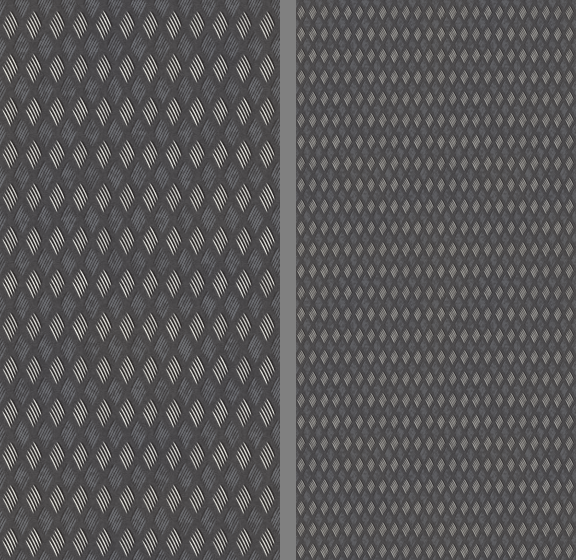
Left, the tile; right, the same tile 2 across and 2 down.
Write a WebGL 2 fragment shader that draws this texture.

```glsl
#version 300 es
precision highp float;
// Tread plate: diamonds of raised bars that catch the light, alternating with
// mirrored, dull diamonds half a cell away. Each diamond is a loop over tapered
// arcs laid parallel to its edges; grain and wear use value noise that wraps.
uniform vec2 u_resolution;
out vec4 fragColor;

const vec2 REPEATS = vec2(12.0, 13.0);      // cells across and down
const float CELL_RATIO = 24.0 / 13.0;       // cell height over cell width
const vec2 PHASE = vec2(0.06, 0.09);        // shift of the grid, in cells
const vec2 BAR_SPAN = vec2(0.31, 0.54);     // from the first bar to the last
const vec2 BAR_DIR = vec2(0.438, -0.899);   // unit vector along a bar

const vec3 PLATE = vec3(0.295, 0.288, 0.293);
const vec3 SHADE = vec3(0.17, 0.155, 0.155);
const vec3 DULL = vec3(0.42, 0.425, 0.44);
const vec3 SHINE = vec3(0.97, 0.97, 0.94);

float hash(vec2 p) {
  vec3 q = fract(p.xyx * 0.1031);
  q += dot(q, q.yzx + 33.33);
  return fract((q.x + q.y) * q.z);
}

// Value noise on a lattice of whole size, wrapping at the canvas edges.
float wrapNoise(vec2 uv, vec2 size, float seed) {
  vec2 p = uv * size;
  vec2 i = floor(p);
  vec2 f = fract(p);
  f = f * f * (3.0 - 2.0 * f);
  vec2 a = mod(i, size) + seed;
  vec2 b = mod(i + 1.0, size) + seed;
  return mix(mix(hash(a), hash(vec2(b.x, a.y)), f.x),
             mix(hash(vec2(a.x, b.y)), hash(b), f.x), f.y);
}

// Coverage of one tapered arc; a positive bow bends it to the upper right.
float arc(vec2 p, float halfLength, float halfWidth, float bow, float blur) {
  vec2 normal = vec2(-BAR_DIR.y, BAR_DIR.x);
  float t = dot(p, BAR_DIR) / halfLength;
  float taper = max(1.0 - t * t, 0.0);
  float across = abs(dot(p, normal) - bow * (taper - 0.5));
  float body = clamp((halfWidth * sqrt(taper) - across) / blur + 0.5, 0.0, 1.0);
  return body * smoothstep(1.0, 0.6, abs(t));
}

// One diamond of bars: x is the lit face, y the shade on its far side.
vec2 barGroup(vec2 p, vec2 id, int count, float halfWidth, float bow, float blur) {
  vec2 cover = vec2(0.0);
  for (int k = 0; k < count; k++) {
    float i = float(k) / float(count - 1) - 0.5;
    float vary = hash(id + vec2(float(k) * 7.0 + 20.0, float(k) * 3.0 + 40.0));
    float halfLength = 0.47 - 0.12 * i * i + 0.05 * (vary - 0.5);
    vec2 q = p - i * BAR_SPAN;
    float lit = arc(q, halfLength, halfWidth, bow, blur);
    float shade = arc(q - vec2(0.056, 0.025), halfLength, 0.035, bow, blur);
    cover = max(cover, vec2(lit * (0.8 + 0.2 * vary), shade));
  }
  return cover;
}

// Position inside a cell, centred, in units of the cell width.
vec2 cellPoint(vec2 grid) {
  return (fract(grid) - 0.5) * vec2(1.0, CELL_RATIO);
}

void main() {
  vec2 uv = gl_FragCoord.xy / u_resolution;
  float blur = max(REPEATS.x / u_resolution.x, 0.03);
  vec2 grid = uv * REPEATS + PHASE;
  vec2 dullGrid = grid + 0.5;
  vec2 id = mod(floor(grid), REPEATS);
  vec2 dullId = mod(floor(dullGrid), REPEATS);

  // Wear: broad stains, small scuffs and fine grain.
  float stain = wrapNoise(uv, vec2(5.0, 10.0), 11.0) - 0.5;
  float scuff = wrapNoise(uv, vec2(96.0, 156.0), 37.0);
  float grain = wrapNoise(uv, vec2(256.0, 512.0), 71.0) - 0.5;
  vec3 color = PLATE + 0.008 * stain + 0.025 * (scuff - 0.5);

  // Dull bars lean the other way, sit closer and are broken by scuffs.
  vec2 dullPoint = cellPoint(dullGrid) * vec2(-1.0, 1.0);
  vec2 dull = barGroup(dullPoint, dullId + 50.0, 6, 0.036, 0.015, blur);
  color = mix(color, SHADE, 0.45 * dull.y);
  float dullness = 0.65 + 0.5 * smoothstep(0.15, 0.65, scuff);
  dullness *= 0.9 + 0.2 * hash(dullId + 90.0);
  color = mix(color, DULL, clamp(dull.x * dullness, 0.0, 1.0));

  // Bright bars with a shaded far side.
  vec2 bright = barGroup(cellPoint(grid), id, 5, 0.027, 0.025, blur);
  color = mix(color, SHADE, 0.9 * bright.y);
  float polish = 0.94 + 0.06 * hash(id + 130.0) - 0.12 * (1.0 - scuff);
  color = mix(color, SHINE, bright.x * polish);

  color += 0.045 * grain + vec3(0.006, 0.003, -0.006) * stain;
  fragColor = vec4(color, 1.0);
}
```
